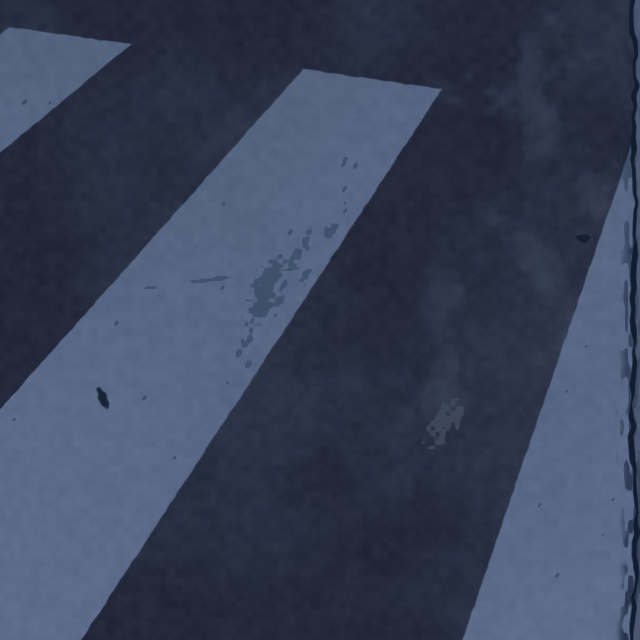
This texture is drawn by a three.js fragment shader. Its source:

```glsl
varying vec2 vUv;

const vec2 VANISH = vec2(1.370, 1.898);   // where the stripe edges converge
const float PERIOD = 0.55;                // stripe spacing, as ray slope
const float STRIPE_MID = 0.773;
const float STRIPE_HALF = 0.118;
const float END_HEIGHT = 0.960;           // far end of the stripes
const float END_SLOPE = 0.1435;
const float SOFT = 0.0018;
const float CRACK_X = 0.991;
const float CRACK_HALF = 0.0035;
const int FLECKS = 44;
const int CHIPS = 18;
const vec2 WEAR_TOP = vec2(0.57, 0.76);
const vec2 WEAR_LOW = vec2(0.36, 0.41);

const vec3 ASPHALT_DARK = vec3(0.132, 0.153, 0.222);
const vec3 ASPHALT_PALE = vec3(0.172, 0.200, 0.275);
const vec3 DUST = vec3(0.29, 0.33, 0.42);
const vec3 PAINT_DIM = vec3(0.315, 0.375, 0.485);
const vec3 PAINT_BRIGHT = vec3(0.362, 0.422, 0.542);
const vec3 WORN = vec3(0.215, 0.285, 0.395);
const vec3 CRACK = vec3(0.07, 0.11, 0.19);
const vec3 CURB = vec3(0.29, 0.34, 0.44);

float hash(vec2 p) {
  return fract(sin(dot(p, vec2(127.1, 311.7))) * 43758.5453);
}

float noise(vec2 p) {
  vec2 i = floor(p);
  vec2 f = fract(p);
  f = f * f * (3.0 - 2.0 * f);
  return mix(mix(hash(i), hash(i + vec2(1.0, 0.0)), f.x),
             mix(hash(i + vec2(0.0, 1.0)), hash(i + 1.0), f.x), f.y);
}

float fbm(vec2 p) {
  float sum = 0.0;
  float amp = 0.5;
  for (int i = 0; i < 5; i++) {
    sum += amp * noise(p);
    p = p * 2.03 + 17.3;
    amp *= 0.5;
  }
  return sum;
}

// Ragged ellipse: 1 inside, 0 outside
float blot(vec2 p, vec2 center, vec2 radius, float angle, float ragged) {
  vec2 d = p - center;
  float c = cos(angle);
  float s = sin(angle);
  d = vec2(c * d.x + s * d.y, c * d.y - s * d.x);
  float edge = length(d / radius) + ragged * (noise(p * 130.0) - 0.5);
  return 1.0 - smoothstep(0.75, 1.2, edge);
}

// Converging stripes cut off by a slanted far end
float stripes(vec2 p) {
  float depth = VANISH.y - p.y;
  float slope = (VANISH.x - p.x) / depth;
  float offset = mod(slope - STRIPE_MID + 0.5 * PERIOD, PERIOD) - 0.5 * PERIOD;
  float side = (STRIPE_HALF - abs(offset)) * depth / sqrt(1.0 + slope * slope);
  float end = END_HEIGHT - END_SLOPE * p.x - p.y;
  float inset = min(side, end) + 0.002 * (noise(p * 90.0) - 0.5);
  return smoothstep(-SOFT, SOFT, inset);
}

// Small chips, scattered everywhere and gathered along a worn track
float chips(vec2 p) {
  float mask = 0.0;
  for (int i = 0; i < FLECKS; i++) {
    float n = float(i);
    vec2 center = vec2(hash(vec2(n, 1.7)), hash(vec2(n, 5.3)));
    float size = mix(0.002, 0.006, pow(hash(vec2(n, 9.1)), 3.0));
    mask = max(mask, 0.75 * blot(p, center, size * vec2(0.8, 1.4), -0.6, 1.2));
  }
  for (int i = 0; i < CHIPS; i++) {
    float n = float(i);
    vec2 center = mix(WEAR_TOP, WEAR_LOW, (n + 0.5) / float(CHIPS));
    center += 0.045 * (vec2(hash(vec2(n, 2.9)), hash(vec2(n, 7.7))) - 0.5);
    float size = mix(0.003, 0.010, hash(vec2(n, 4.1)));
    mask = max(mask, 0.7 * blot(p, center, size * vec2(0.7, 1.3), -0.5, 1.6));
  }
  mask = max(mask, 0.75 * blot(p, vec2(0.414, 0.545), vec2(0.017, 0.047), -0.4, 1.4));
  float scuff = blot(p, vec2(0.33, 0.563), vec2(0.14, 0.003), 0.13, 0.8);
  return max(mask, 0.7 * scuff * smoothstep(0.5, 0.7, noise(p * 55.0)));
}

void main() {
  vec2 p = vUv;
  float cloud = fbm(p * 5.0);
  float grit = fbm(p * 75.0) - 0.48;

  // Asphalt with pale dusty patches
  float tone = smoothstep(0.25, 0.75, cloud + 0.22 * (p.x - 0.5));
  vec3 asphalt = mix(ASPHALT_DARK, ASPHALT_PALE, tone) + 0.055 * grit;
  float dust = smoothstep(0.52, 0.78, fbm(p * 13.0 + 4.0)) * smoothstep(0.4, 0.8, p.x);
  dust = max(0.35 * dust, 0.6 * blot(p, vec2(0.69, 0.335), vec2(0.016, 0.032), -0.6, 1.7));
  asphalt = mix(asphalt, DUST, dust);

  // Painted stripes, brighter toward the viewer
  vec3 paint = mix(PAINT_BRIGHT, PAINT_DIM, clamp(0.75 * p.y + 0.7 * (cloud - 0.45), 0.0, 1.0));
  paint = mix(paint + 0.05 * grit, WORN, chips(p));
  vec3 color = mix(asphalt, paint, stripes(p));

  // Dark spots
  float spots = max(blot(p, vec2(0.161, 0.379), vec2(0.007, 0.015), 0.4, 0.6),
                    blot(p, vec2(0.911, 0.627), vec2(0.010, 0.007), 0.0, 0.5));
  color = mix(color, CRACK, 0.9 * spots);

  // Crack and curb on the right
  float line = CRACK_X + 0.010 * (noise(vec2(p.y * 9.0, 3.0)) - 0.5)
             + 0.005 * (noise(vec2(p.y * 60.0, 8.0)) - 0.5);
  color = mix(color, CURB + 0.06 * grit, smoothstep(-SOFT, SOFT, p.x - line));
  float width = CRACK_HALF * (0.5 + noise(vec2(p.y * 35.0, 1.0)));
  float gap = 1.0 - smoothstep(width - SOFT, width + SOFT, abs(p.x - line));
  float crumble = smoothstep(0.022, 0.004, abs(p.x - line + 0.006))
                * smoothstep(0.5, 0.65, noise(p * vec2(140.0, 45.0))) * (1.0 - 0.7 * p.y);
  color = mix(color, CRACK, max(gap, 0.7 * crumble));

  gl_FragColor = vec4(color, 1.0);
}
```
